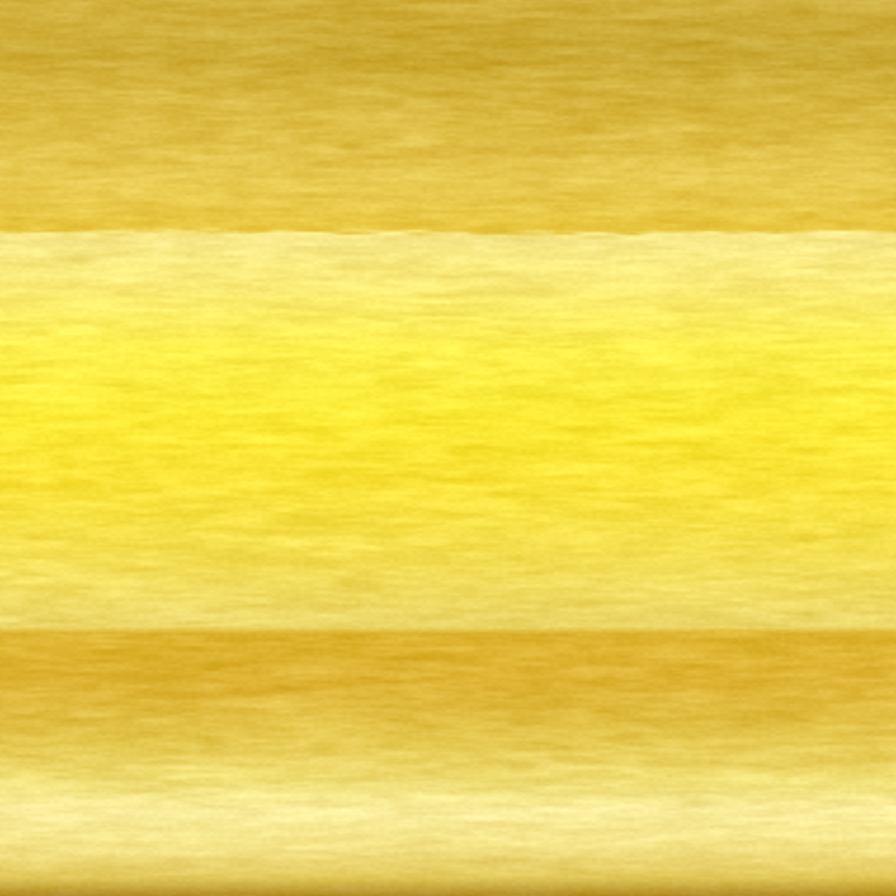
This texture is drawn by a Shadertoy shader. Its source:

```glsl
// Brushed gold sheet: a vertical run of metallic gradients with two ragged
// horizontal seams, overlaid by stretched value noise that forms short
// brush strokes, soft patches and a faint grain.

float hash(vec2 cell) {
    uvec2 q = uvec2(ivec2(cell)) * uvec2(1597u, 3812u);
    uint n = (q.x ^ (q.y + 7919u)) * 74093u;
    n = (n ^ (n >> 15)) * 62989u;
    n ^= n >> 13;
    return float(n & 65535u) / 65535.0;
}

float valueNoise(vec2 p) {
    vec2 cell = floor(p), f = fract(p);
    f = f * f * (3.0 - 2.0 * f);
    return mix(mix(hash(cell), hash(cell + vec2(1, 0)), f.x),
               mix(hash(cell + vec2(0, 1)), hash(cell + vec2(1, 1)), f.x), f.y);
}

// Layers of short, thin strokes, centred on zero
float brushStrokes(vec2 uv) {
    float sum = 0.0, weight = 0.42;
    vec2 scale = vec2(10.0, 95.0);
    for (int i = 0; i < 4; i++) {
        vec2 p = uv * scale + float(i) * vec2(17.3, 41.7);
        // Uneven slant and offset break up the straight rows
        p += valueNoise(uv * vec2(12.0, 30.0) + float(i) * 5.0) * vec2(0.6, 1.2);
        sum += weight * (valueNoise(p) - 0.5);
        scale *= vec2(1.6, 1.4);
        weight *= 1.05;
    }
    return sum;
}

// Blend towards the next tone between two depths
void blendTo(inout vec3 tone, vec3 next, float from, float to, float depth) {
    tone = mix(tone, next, clamp((depth - from) / (to - from), 0.0, 1.0));
}

// Metal tone by depth below the top edge
vec3 metalTone(float d) {
    // Dull upper band
    vec3 c = vec3(0.82, 0.69, 0.24);
    blendTo(c, vec3(0.80, 0.67, 0.21), 0.00, 0.06, d);
    blendTo(c, vec3(0.86, 0.73, 0.26), 0.06, 0.13, d);
    blendTo(c, vec3(0.91, 0.79, 0.32), 0.13, 0.20, d);
    blendTo(c, vec3(0.91, 0.78, 0.25), 0.20, 0.255, d);
    // Bright middle band
    blendTo(c, vec3(0.97, 0.91, 0.53), 0.2565, 0.2625, d);
    blendTo(c, vec3(0.98, 0.92, 0.46), 0.27, 0.32, d);
    blendTo(c, vec3(0.99, 0.94, 0.30), 0.32, 0.39, d);
    blendTo(c, vec3(0.99, 0.92, 0.21), 0.39, 0.47, d);
    blendTo(c, vec3(0.98, 0.89, 0.22), 0.47, 0.54, d);
    blendTo(c, vec3(0.96, 0.88, 0.31), 0.54, 0.61, d);
    blendTo(c, vec3(0.93, 0.85, 0.41), 0.61, 0.69, d);
    // Deep amber band, rising to a pale highlight
    blendTo(c, vec3(0.87, 0.71, 0.19), 0.6995, 0.7065, d);
    blendTo(c, vec3(0.87, 0.71, 0.21), 0.71, 0.76, d);
    blendTo(c, vec3(0.89, 0.77, 0.29), 0.76, 0.82, d);
    blendTo(c, vec3(0.94, 0.87, 0.45), 0.82, 0.87, d);
    blendTo(c, vec3(0.98, 0.93, 0.61), 0.87, 0.905, d);
    blendTo(c, vec3(0.96, 0.89, 0.53), 0.905, 0.945, d);
    blendTo(c, vec3(0.88, 0.78, 0.35), 0.945, 0.98, d);
    blendTo(c, vec3(0.70, 0.55, 0.14), 0.98, 1.0, d);
    return c;
}

void mainImage(out vec4 fragColor, in vec2 fragCoord) {
    vec2 uv = fragCoord / iResolution.xy;
    float strokes = brushStrokes(uv);
    float patches = valueNoise(uv * vec2(4.0, 18.0) + 30.0) - 0.5;
    float grain = valueNoise(uv * vec2(190.0, 300.0)) - 0.5;

    // Strokes nudge the tone up and down, so the seams stay ragged
    vec3 color = metalTone(1.0 - uv.y + 0.006 * strokes);

    // Blue swings most, which keeps the bright yellow saturated
    color += strokes * vec3(0.065, 0.09, 0.13);
    color += patches * vec3(0.008, 0.012, 0.02);
    color += grain * vec3(0.022, 0.028, 0.045);

    // Slight sheen on the left of the upper band
    color += 0.025 * (0.5 - uv.x) * smoothstep(0.74, 0.95, uv.y);
    fragColor = vec4(clamp(color, 0.0, 1.0), 1.0);
}
```
